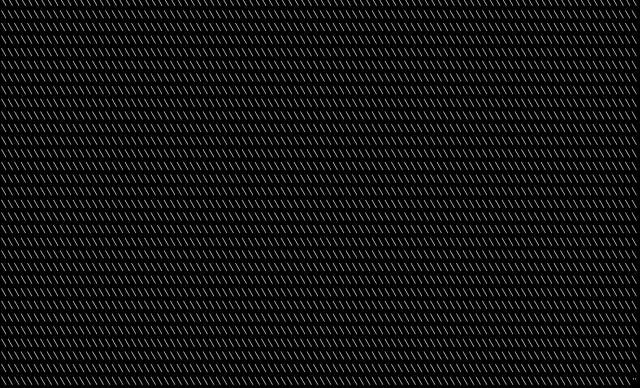
A WebGL 2 fragment shader for this pattern:

```glsl
#version 300 es
precision highp float;
// Rows of short, thin grey strokes leaning left on black.
// One stroke is drawn per grid cell with filtered segment coverage;
// the last cell of the bottom row holds two small upright ticks instead.

uniform vec2 u_resolution;
out vec4 fragColor;

// Lengths are fractions of the canvas height
const vec2 PITCH = vec2(0.01675, 0.03256);
const vec2 FIRST_CENTRE = vec2(0.0097, 0.0187);
const float LAST_COLUMN = 97.0;
const vec2 STROKE_HALF = vec2(0.0059, -0.0103);
const float STROKE_WIDTH = 0.00195;
const vec2 TICK_HALF = vec2(0.0, 0.0043);
const vec2 TICK_CENTRE = vec2(0.001, 0.005);
const float TICK_GAP = 0.006;
const vec3 BACKGROUND = vec3(0.0);
const vec3 STROKE_COLOUR = vec3(0.78);

// Share of a pixel-wide window around x lying inside [-halfSize, halfSize]
float boxCoverage(float x, float halfSize, float pixel) {
    float upper = min(x + 0.5 * pixel, halfSize);
    float lower = max(x - 0.5 * pixel, -halfSize);
    return max(upper - lower, 0.0) / pixel;
}

// Smooth straight bar centred on the origin, reaching to +-halfVector
float bar(vec2 p, vec2 halfVector, float width, float pixel) {
    float halfLength = length(halfVector);
    vec2 along = halfVector / halfLength;
    vec2 across = vec2(-along.y, along.x);
    return boxCoverage(dot(p, along), halfLength, pixel)
         * boxCoverage(dot(p, across), 0.5 * width, pixel);
}

// Pair of upright ticks
float tickPair(vec2 p, float gap, float pixel) {
    p -= TICK_CENTRE;
    return bar(vec2(abs(p.x) - 0.5 * gap, p.y), TICK_HALF * 0.5, STROKE_WIDTH, pixel);
}

void main() {
    float pixel = 1.0 / u_resolution.y;
    vec2 p = gl_FragCoord.xy * pixel;

    // Nearest cell and the position relative to its centre
    vec2 cell = floor((p - FIRST_CENTRE) / PITCH + 0.5);
    vec2 local = p - FIRST_CENTRE - cell * PITCH;

    // Strokes, ending before the right margin
    float ink = bar(local, STROKE_HALF, STROKE_WIDTH, pixel);
    if (cell.x == LAST_COLUMN && cell.y == 0.0) {
        ink = tickPair(local, TICK_GAP, pixel);
    }
    ink *= step(cell.x, LAST_COLUMN);

    fragColor = vec4(mix(BACKGROUND, STROKE_COLOUR, ink), 1.0);
}
```
